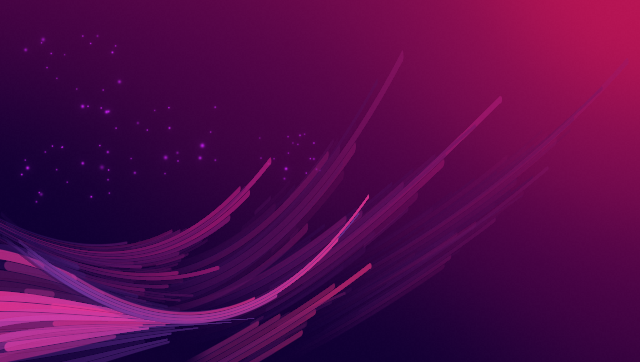
Reproduce this background procedurally as a WebGL 2 fragment shader.

```glsl
#version 300 es
precision highp float;
uniform vec2 u_resolution;
out vec4 fragColor;

const float ASPECT = 1.766;
const vec3 NAVY = vec3(0.06, 0.0, 0.20);
const vec3 PLUM = vec3(0.30, 0.015, 0.275);
const vec3 WINE = vec3(0.49, 0.045, 0.31);
const vec3 ROSE = vec3(0.72, 0.08, 0.33);
const vec3 INDIGO = vec3(0.17, 0.05, 0.33);
const vec3 VIOLET = vec3(0.42, 0.20, 0.60);
const vec3 MAUVE = vec3(0.60, 0.09, 0.41);
const vec3 PINK = vec3(0.95, 0.19, 0.55);
const vec3 ORCHID = vec3(0.78, 0.26, 0.70);
const vec3 SPARK = vec3(0.70, 0.10, 0.85);

float hash(vec2 p) {
    vec3 q = fract(vec3(p.xyx) * 0.1031);
    q += dot(q, q.yzx + 33.33);
    return fract((q.x + q.y) * q.z);
}

float blob(vec2 p, vec2 center, float sharpness) {
    vec2 d = p - center;
    return exp(-sharpness * dot(d, d));
}

// Diagonal gradient with a warm glow in the upper right corner
vec3 backdrop(vec2 p) {
    float t = 0.16 * p.x + 0.40 * p.y - 0.12;
    t += 0.30 * blob(p, vec2(ASPECT, 1.0), 2.8);
    t -= 0.10 * blob(p, vec2(0.0, 0.42), 4.0) + 0.08 * blob(p, vec2(1.0, 0.0), 5.0);
    vec3 c = mix(NAVY, PLUM, smoothstep(-0.08, 0.34, t));
    c = mix(c, WINE, smoothstep(0.25, 0.58, t));
    return mix(c, ROSE, smoothstep(0.50, 0.88, t));
}

// Height of a cubic Bezier whose x runs evenly with t
float curve(vec4 y, float t) {
    float s = 1.0 - t;
    return dot(y, vec4(s * s * s, 3.0 * s * s * t, 3.0 * s * t * t, t * t * t));
}

// Bundle of round-capped strands following a curve; alpha in w
vec4 bundle(vec2 p, vec2 span, vec4 y, vec2 width, float lanes, vec2 stagger,
            float fade, vec3 tail, vec3 tip, float seed) {
    float run = span.y - span.x;
    float t = (p.x - span.x) / run;
    float tc = clamp(t, 0.0, 1.0);
    float slope = (curve(y, tc + 0.01) - curve(y, tc - 0.01)) / (0.02 * run);
    float stretch = sqrt(1.0 + slope * slope);
    float w = mix(width.x, width.y, smoothstep(0.0, 1.0, tc));
    float v = (p.y - curve(y, tc)) / (w * stretch) + 0.5;
    float lane = clamp(floor(v * lanes), 0.0, lanes - 1.0);
    float offset = (lane + 0.5) / lanes - 0.5;
    float lead = 1.0 - step(0.5, abs(lane - floor(lanes * 0.5)));
    float rnd = hash(vec2(lane, seed)) * (1.0 - lead);
    float tone = hash(vec2(lane + 17.0, seed));

    // The middle strand reaches furthest
    float reach = abs(offset) + 0.6 * max(offset, 0.0) + 0.35 * rnd;
    float end = 1.0 - stagger.y * reach * (1.0 - lead);
    float start = stagger.x * tone;
    float along = max(max(t - end, start - t), 0.0) * run * stretch;
    float across = (v - (lane + 0.5) / lanes) * w;
    float radius = 0.48 * w / lanes;
    float px = 0.8 / u_resolution.y;
    float cover = 1.0 - smoothstep(-px, px, length(vec2(along, across)) - radius);
    cover *= smoothstep(0.0, fade, t + 0.02);
    vec3 c = mix(tail, tip, clamp(0.1 + 0.9 * tc + 0.7 * (tone - 0.5), 0.0, 1.0));
    return vec4(c, cover * max(lead, mix(0.2, 1.0, hash(vec2(lane + 41.0, seed)))));
}

vec3 over(vec3 base, vec4 layer, float opacity) {
    return mix(base, layer.rgb, layer.a * opacity);
}

// Broad strands overlaid with finer, darker ones
vec3 sweep(vec3 base, vec2 p, vec2 span, vec4 y, vec2 width, float lanes,
           float stagger, float fade, vec3 tip, float seed, float opacity) {
    vec2 ends = vec2(0.0, stagger);
    vec3 c = over(base, bundle(p, span, y, width, lanes, ends, fade, INDIGO, tip, seed), opacity);
    vec4 fine = bundle(p, span - vec2(0.0, 0.07), y - vec4(0.0, 0.0, 0.01, 0.08), width * 1.15,
                       lanes * 2.0, vec2(0.7, stagger), fade, INDIGO, mix(INDIGO, tip, 0.45), seed + 50.0);
    return over(c, fine, opacity * 0.6);
}

// Scattered glowing dots around one centre
float sparks(vec2 p, vec2 center, vec2 size, float count, float seed) {
    float sum = 0.0;
    for (float i = 0.0; i < count; i++) {
        vec2 r = vec2(hash(vec2(i, seed)), hash(vec2(i + 60.0, seed))) - 0.5;
        float big = pow(hash(vec2(i + 120.0, seed)), 6.0);
        float d = length(p - center - r * size);
        float radius = mix(0.0022, 0.0058, big);
        float light = mix(0.4, 1.0, hash(vec2(i + 180.0, seed)));
        sum += light * (exp(-d * d / (radius * radius)) + 0.12 * exp(-d / (2.0 * radius)));
    }
    return sum;
}

void main() {
    vec2 p = gl_FragCoord.xy / u_resolution * vec2(ASPECT, 1.0);
    vec3 c = backdrop(p);

    // Four spark clusters
    float s = sparks(p, vec2(0.20, 0.82), vec2(0.29, 0.24), 18.0, 3.0);
    s += sparks(p, vec2(0.43, 0.62), vec2(0.36, 0.21), 22.0, 8.0);
    s += sparks(p, vec2(0.22, 0.52), vec2(0.32, 0.17), 18.0, 13.0);
    s += sparks(p, vec2(0.80, 0.57), vec2(0.17, 0.13), 18.0, 21.0);
    c = mix(c, SPARK, min(s, 1.0));

    // Faint distant sweeps on the right
    c = sweep(c, p, vec2(0.80, 1.73), vec4(0.14, 0.295, 0.48, 0.83), vec2(0.10, 0.13), 9.0, 0.6, 0.5, MAUVE, 2.0, 0.42);
    c = sweep(c, p, vec2(0.75, 1.51), vec4(0.03, 0.16, 0.32, 0.535), vec2(0.10, 0.09), 9.0, 0.7, 0.5, MAUVE, 5.0, 0.40);

    // Tall central sweeps
    c = sweep(c, p, vec2(0.30, 1.11), vec4(0.20, 0.16, 0.33, 0.845), vec2(0.14, 0.11), 7.0, 0.5, 0.45, MAUVE, 9.0, 0.60);
    c = sweep(c, p, vec2(0.45, 1.38), vec4(0.10, 0.113, 0.419, 0.725), vec2(0.12, 0.11), 7.0, 0.55, 0.45, MAUVE * 1.1, 12.0, 0.68);
    c = sweep(c, p, vec2(0.50, 1.02), vec4(-0.06, 0.03, 0.13, 0.265), vec2(0.10, 0.10), 7.0, 0.6, 0.2, PINK * 0.8, 15.0, 0.80);

    // Left swoosh and the ribbon beneath it
    c = sweep(c, p, vec2(-0.02, 0.60), vec4(0.37, 0.25, 0.19, 0.26), vec2(0.05, 0.11), 9.0, 0.5, 0.02, MAUVE * 1.1, 18.0, 0.80);
    c = sweep(c, p, vec2(-0.02, 0.745), vec4(0.39, 0.2575, 0.2225, 0.555), vec2(0.03, 0.12), 9.0, 0.5, 0.02, MAUVE * 1.2, 24.0, 0.80);

    // Bright fan spreading to the left edge
    c = over(c, bundle(p, vec2(-0.10, 0.70), vec4(0.12, 0.14, 0.10, 0.12), vec2(0.42, 0.05), 17.0, vec2(0.0, 0.6), 0.02, INDIGO, VIOLET, 27.0), 0.85);
    c = over(c, bundle(p, vec2(-0.12, 0.58), vec4(0.15, 0.17, 0.11, 0.115), vec2(0.34, 0.03), 11.0, vec2(0.3, 0.6), 0.02, PINK, ORCHID, 30.0), 0.90);
    c = over(c, bundle(p, vec2(-0.10, 0.56), vec4(0.08, 0.16, 0.10, 0.115), vec2(0.20, 0.03), 9.0, vec2(0.4, 0.7), 0.02, ORCHID, PINK, 31.0), 0.70);

    // Luminous strand along the main wave
    c = over(c, bundle(p, vec2(-0.02, 0.99), vec4(0.39, 0.09, -0.025, 0.41), vec2(0.07, 0.035), 7.0, vec2(0.2, 0.7), 0.02, INDIGO, VIOLET, 33.0), 0.80);
    c = over(c, bundle(p, vec2(-0.02, 1.016), vec4(0.39, 0.08, -0.035, 0.45), vec2(0.035, 0.03), 4.0, vec2(0.3, 0.35), 0.25, VIOLET, PINK, 36.0), 0.95);

    // Fine grain hides banding
    c += (hash(floor(p * 290.0)) - 0.5) * 0.008;
    fragColor = vec4(clamp(c, 0.0, 1.0), 1.0);
}
```
